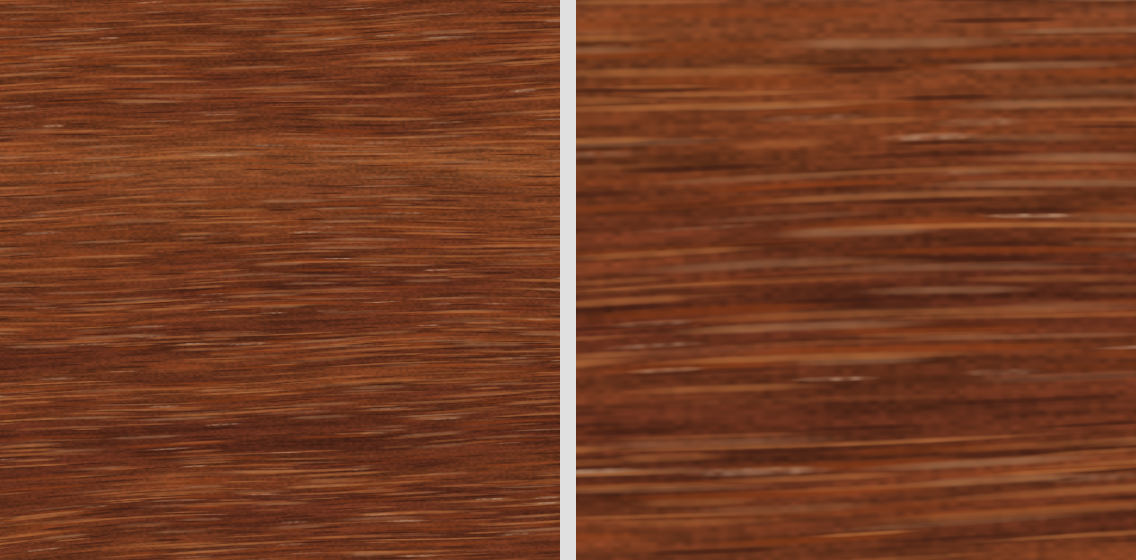
Left: the whole. Right: its middle third, enlarged.
This texture is drawn by a three.js fragment shader. Its source:

```glsl
// Polished reddish-brown hardwood with fine, gently rising grain streaks.
varying vec2 vUv;

// Colours
const vec3 DARK_WOOD   = vec3(0.365, 0.168, 0.103);
const vec3 WARM_WOOD   = vec3(0.455, 0.225, 0.118);
const vec3 LIGHT_WOOD  = vec3(0.560, 0.310, 0.165);
const vec3 GOLD_STREAK = vec3(0.680, 0.410, 0.220);
const vec3 TAN_STREAK  = vec3(0.600, 0.410, 0.285);
const vec3 RED_STREAK  = vec3(0.570, 0.245, 0.085);
const vec3 DARK_PORE   = vec3(0.220, 0.100, 0.070);
const vec3 PALE_FLECK  = vec3(0.720, 0.570, 0.460);

// Streak cells as length and spacing, in canvas widths
const vec2 LONG_CELL  = vec2(0.360, 0.0110);
const vec2 SHORT_CELL = vec2(0.150, 0.0080);
const vec2 TAN_CELL   = vec2(0.210, 0.0105);
const vec2 PORE_CELL  = vec2(0.140, 0.0085);
const vec2 FLECK_CELL = vec2(0.100, 0.0190);
const float STREAK_WIDTH = 0.0036;
const float PORE_WIDTH   = 0.0026;
const float FIBRE_CONTRAST = 0.24;
const float GRIT_CONTRAST  = 0.11;

float hash(vec2 p) {
  vec3 q = fract(vec3(p.xyx) * 0.1031);
  q += dot(q, q.yzx + 33.33);
  return fract((q.x + q.y) * q.z);
}

float valueNoise(vec2 p) {
  vec2 cell = floor(p);
  vec2 f = fract(p);
  f = f * f * (3.0 - 2.0 * f);
  float low = mix(hash(cell), hash(cell + vec2(1.0, 0.0)), f.x);
  float high = mix(hash(cell + vec2(0.0, 1.0)), hash(cell + 1.0), f.x);
  return mix(low, high, f.y);
}

// Bends the canvas so that grain lines follow constant y
vec2 followGrain(vec2 p) {
  float tilt = 0.028 + 0.052 * (1.0 - smoothstep(0.10, 0.55, p.y))
             + 0.026 * smoothstep(0.70, 0.95, p.y);
  float rise = tilt * (p.x - 0.3 * p.x * p.x);
  rise += 0.0040 * sin(5.0 * p.x + 9.0 * p.y);
  rise += 0.0014 * sin(14.0 * p.x - 23.0 * p.y);
  return vec2(p.x, p.y - rise);
}

// Scattered tapered dashes, one per cell, with rows shifted at random
float streaks(vec2 p, vec2 size, float width, float density, float seed) {
  vec2 g = p / size;
  float cover = 0.0;
  for (int j = -1; j <= 1; j++) {
    float row = floor(g.y) + float(j);
    float x = g.x + 19.0 * hash(vec2(row, seed));
    vec2 id = vec2(floor(x), row) + seed;
    float present = smoothstep(0.0, 0.15, density - hash(id + 7.0));
    float centre = row + 0.5 + 0.8 * (hash(id + 13.0) - 0.5);
    float halfLength = mix(0.25, 0.50, hash(id + 29.0));
    float taper = 1.0 - smoothstep(0.35, 1.0, abs(fract(x) - 0.5) / halfLength);
    float halfWidth = width * mix(0.6, 1.25, hash(id + 41.0)) * (0.5 + 0.5 * taper);
    float line = 1.0 - smoothstep(0.15, 1.0, abs(g.y - centre) * size.y / halfWidth);
    cover = max(cover, line * taper * present * mix(0.45, 1.0, hash(id + 53.0)));
  }
  return cover;
}

void main() {
  vec2 grain = followGrain(vUv);

  // Broad growth bands, with one smooth light band in the upper part
  float lightBand = smoothstep(0.57, 0.68, grain.y)
                  * (1.0 - smoothstep(0.69, 0.78, grain.y));
  float bands = valueNoise(grain * vec2(1.6, 17.0) + 5.0) * 0.5
              + valueNoise(grain * vec2(3.0, 52.0) + 31.0) * 0.5;
  float warmth = bands + 0.20 * smoothstep(0.15, 0.65, grain.y) - 0.06;
  vec3 color = mix(DARK_WOOD, WARM_WOOD, smoothstep(0.20, 0.80, warmth));
  color = mix(color, LIGHT_WOOD, lightBand * (0.40 + 0.50 * bands));

  // Soft fibres and fine surface grit
  float fibre = valueNoise(grain * vec2(6.0, 140.0)) * 0.55
              + valueNoise(grain * vec2(20.0, 290.0) + 71.0) * 0.45;
  float grit = valueNoise(vUv * vec2(190.0, 330.0) + 17.0);
  color *= 1.0 + FIBRE_CONTRAST * 2.0 * (fibre - 0.5)
               + GRIT_CONTRAST * 2.0 * (grit - 0.5);

  // Streaks gather in loose clusters and thin out in the light band
  float cluster = smoothstep(0.15, 0.85, valueNoise(grain * vec2(2.2, 22.0) + 90.0));
  float density = mix(0.35, 1.05, cluster) * (1.0 - 0.40 * lightBand);
  float broken = 0.65 + 0.35 * valueNoise(grain * vec2(75.0, 220.0));

  float red = streaks(grain, LONG_CELL * 0.8, STREAK_WIDTH * 1.2, density, 11.0);
  float pores = streaks(grain, PORE_CELL, PORE_WIDTH, 0.55, 67.0);
  float tanDash = streaks(grain, TAN_CELL, STREAK_WIDTH * 1.1, density * 0.7, 401.0);
  float goldLong = streaks(grain, LONG_CELL, STREAK_WIDTH, density, 131.0);
  float goldShort = streaks(grain, SHORT_CELL, STREAK_WIDTH * 0.85, density * 0.6, 211.0);
  color = mix(color, RED_STREAK, red * 0.55);
  color = mix(color, DARK_PORE, pores * 0.62);
  color = mix(color, TAN_STREAK, tanDash * broken * 0.85);
  color = mix(color, GOLD_STREAK, max(goldLong * 0.90, goldShort * 0.75) * broken);

  // Pale mineral flecks, broken into beads along the pores
  float beads = 0.25 + 0.75 * valueNoise(grain * vec2(170.0, 240.0) + 43.0);
  float flecks = streaks(grain, FLECK_CELL, STREAK_WIDTH * 0.85, 0.24, 307.0);
  color = mix(color, PALE_FLECK, flecks * beads * 0.85);

  gl_FragColor = vec4(color, 1.0);
}
```
